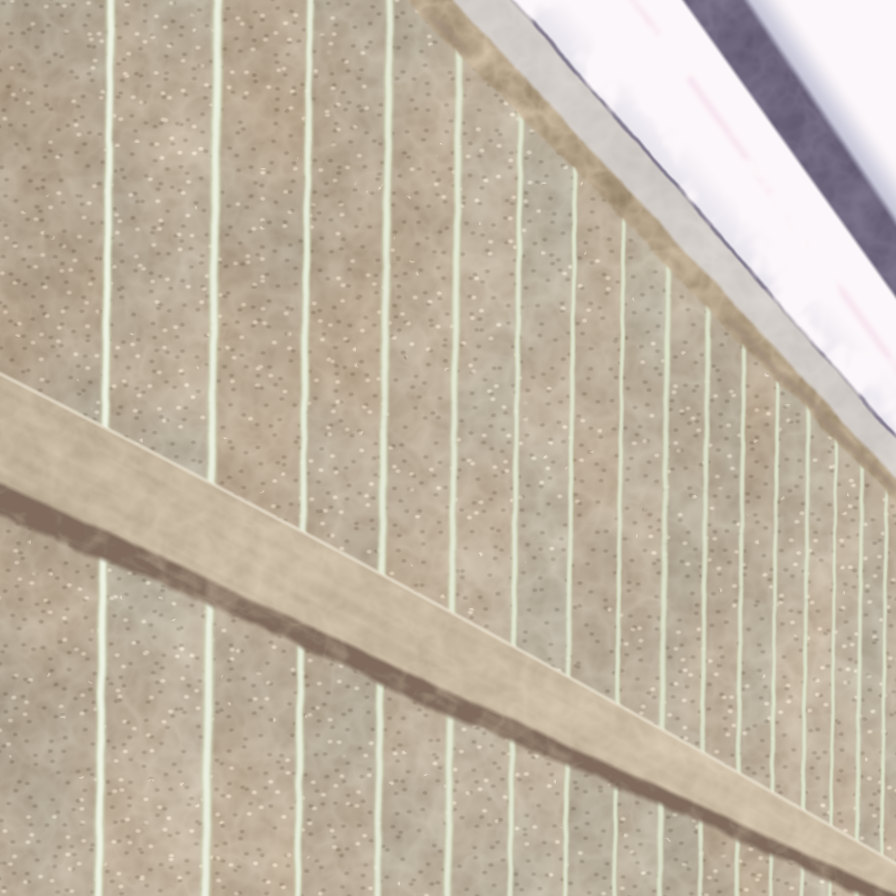
Reproduce this texture procedurally as a Shadertoy shader.

```glsl
// Weathered plank fence receding in perspective, with a slanted rail and bright eaves above.

const vec3 WOOD_DARK  = vec3(0.66, 0.60, 0.52);
const vec3 WOOD_LIGHT = vec3(0.82, 0.78, 0.71);
const vec3 GAP_EDGE   = vec3(0.81, 0.83, 0.71);
const vec3 GAP_CORE   = vec3(0.95, 0.97, 0.92);
const vec3 SHADOW     = vec3(0.50, 0.42, 0.36);
const vec3 RAIL       = vec3(0.77, 0.71, 0.62);
const vec3 TRIM       = vec3(0.72, 0.65, 0.55);
const vec3 BEAM       = vec3(0.83, 0.81, 0.79);
const vec3 SLATE      = vec3(0.45, 0.42, 0.51);
const vec3 LAVENDER   = vec3(0.78, 0.78, 0.85);
const vec3 SKYLIGHT   = vec3(0.99, 0.97, 0.98);

// Perspective spacing: x = (STEP * n + START) / (SHRINK * n + 1)
const float STEP = 0.1385, START = 0.117, SHRINK = 0.0811;

float hash(vec2 p) {
    vec3 q = fract(vec3(p.xyx) * 0.1031);
    q += dot(q, q.yzx + 33.33);
    return fract((q.x + q.y) * q.z);
}

// Distance to the nearest scattered point
float cellular(vec2 p) {
    vec2 cell = floor(p), f = fract(p);
    float nearest = 1.5;
    for (int y = -1; y <= 1; y++)
    for (int x = -1; x <= 1; x++) {
        vec2 o = vec2(x, y);
        vec2 point = o + vec2(hash(cell + o + 50.0), hash(cell + o + 91.7));
        nearest = min(nearest, length(point - f));
    }
    return nearest;
}

float sines(vec2 p) {
    float sum = 0.0, amp = 0.5;
    for (int i = 0; i < 4; i++) {
        sum += amp * sin(p.x + 1.7 * sin(p.y)) * cos(p.y + 0.6 * p.x);
        p = mat2(1.5, 1.1, -1.1, 1.5) * p + 2.3;
        amp *= 0.6;
    }
    return sum;
}

// Mottled stain, roughly -0.5 to 0.5
float mottle(vec2 p) {
    vec2 q = p + 0.012 * vec2(sines(p * 37.0), sines(p.yx * 41.0));
    return 0.45 * (cellular(q * 24.0) - 0.5) + 0.35 * (cellular(q * 63.0) - 0.5)
         + 0.25 * sines(p * 13.0);
}

// Height above the line through a and b, positive on the upper right
float above(vec2 p, vec2 a, vec2 b) {
    vec2 d = normalize(b - a);
    return dot(p - a, vec2(-d.y, d.x));
}

float cover(float d, float blur) {
    return smoothstep(-blur, blur, d);
}

vec3 planks(vec2 p, float stain, float blur) {
    float x = p.x - 0.014 * (p.y - 0.5);
    float n = (x - START) / max(STEP - SHRINK * x, 0.01);
    float board = floor(n), gap = floor(n + 0.5);

    // Boards: own tone, darker beside the gap on their left
    float tone = 0.42 + 0.20 * p.x + 0.18 * (0.5 - p.y) * (1.0 - p.x);
    tone += 0.25 * (hash(vec2(board, 3.0)) - 0.5) + 0.14 * (fract(n) - 0.5);
    vec3 col = mix(WOOD_DARK, WOOD_LIGHT, clamp(tone + stain * 0.9, -0.2, 1.2));
    col += vec3(0.025, 0.0, -0.015) * sines(p * 7.0 + board);

    // Pale flecks and dark nicks
    float fleck = cellular(p * vec2(38.0, 48.0) + 7.0);
    col += 0.13 * smoothstep(0.17, 0.03, fleck) * step(0.4, sines(p * 19.0) + 0.5);
    col -= 0.09 * smoothstep(0.20, 0.04, cellular(p * vec2(45.0, 58.0) + 31.0));

    // Light shining through the gaps
    float centre = (STEP * gap + START) / (SHRINK * gap + 1.0);
    float wobble = 0.0012 * sines(vec2(gap * 5.0, p.y * 45.0));
    float d = abs(x - centre + wobble);
    float width = mix(0.0075, 0.0022, sqrt(clamp(x, 0.0, 1.0)));
    width *= 0.85 + 0.35 * hash(vec2(gap, 8.0)) + 0.15 * sines(vec2(p.y * 17.0, gap));
    float glow = 0.82 + 0.25 * sines(vec2(p.y * 30.0, gap * 3.0));
    col = mix(col, GAP_EDGE, cover(width - d, blur + width * 0.4) * clamp(glow, 0.5, 1.0));
    float core = mix(0.95, 0.45, clamp(x * 1.4, 0.0, 1.0));
    return mix(col, GAP_CORE, core * cover(width * 0.6 - d, blur + width * 0.3));
}

vec3 addRail(vec3 col, vec2 p, float stain, float blur) {
    float top = 0.583 - 0.51 * p.x - 0.037 * p.x * p.x;
    float bottom = 0.46 - 0.46 * p.x + 0.003 * sines(vec2(p.x * 20.0, 1.0));
    float depth = 0.034 - 0.018 * p.x + 0.006 * sines(vec2(p.x * 32.0, 4.0));
    float grain = sines(vec2(p.x * 9.0, (p.y - mix(bottom, top, 0.5)) * 130.0));
    vec3 face = RAIL + 0.05 * p.x + 0.12 * stain + 0.025 * grain;
    vec3 under = mix(SHADOW, RAIL, clamp(0.15 + stain + 0.2 * grain, 0.0, 0.6));
    col = mix(col, under, cover(p.y - bottom + depth, 0.005) * cover(top - p.y, blur));
    col = mix(col, face, cover(p.y - bottom, 0.004) * cover(top - p.y, blur));
    return mix(col, vec3(0.93, 0.90, 0.83), 0.75 * cover(0.002 - abs(p.y - top), 0.0025));
}

vec3 addEaves(vec3 col, vec2 p, float stain, float blur) {
    float rough = 0.004 * sines(p * 40.0);
    float trim = above(p, vec2(0.456, 1.0), vec2(1.0, 0.44)) + rough;
    float beam = above(p, vec2(0.505, 1.0), vec2(1.0, 0.466)) + rough * 0.5;
    float light = above(p, vec2(0.573, 1.0), vec2(1.0, 0.512)) + rough * 0.5;
    float slate = above(p, vec2(0.762, 1.0), vec2(1.0, 0.668));
    float outer = above(p, vec2(0.833, 1.0), vec2(1.0, 0.753));
    float patches = smoothstep(-0.25, 0.3, sines(p * 23.0));

    col = mix(col, TRIM + 0.3 * stain, cover(trim, 0.003));
    col = mix(col, SHADOW + 0.12, 0.6 * patches * cover(0.004 - abs(trim - 0.008), 0.004));
    col = mix(col, BEAM + 0.08 * stain, cover(beam, 0.003));
    vec3 panel = mix(SKYLIGHT, LAVENDER, 0.35 * patches * smoothstep(0.05, 0.0, light));
    panel -= vec3(0.02, 0.07, 0.04) * patches * cover(0.004 - abs(slate + 0.045), 0.006);
    col = mix(col, panel, cover(light, blur + 0.001));
    col = mix(col, SLATE, (0.25 + 0.6 * patches) * cover(0.002 - abs(light), 0.002));
    col = mix(col, SLATE + 0.15 * stain, cover(slate, 0.003));
    return mix(col, mix(LAVENDER, SKYLIGHT, smoothstep(0.0, 0.04, outer)), cover(outer, 0.005));
}

void mainImage(out vec4 fragColor, in vec2 fragCoord) {
    vec2 p = fragCoord / iResolution.xy;
    float blur = 0.8 / iResolution.y;
    float stain = mottle(p);
    vec3 col = planks(p, stain, blur);
    col = addRail(col, p, stain, blur);
    col = addEaves(col, p, stain, blur);
    fragColor = vec4(clamp(col, 0.0, 1.0), 1.0);
}
```
